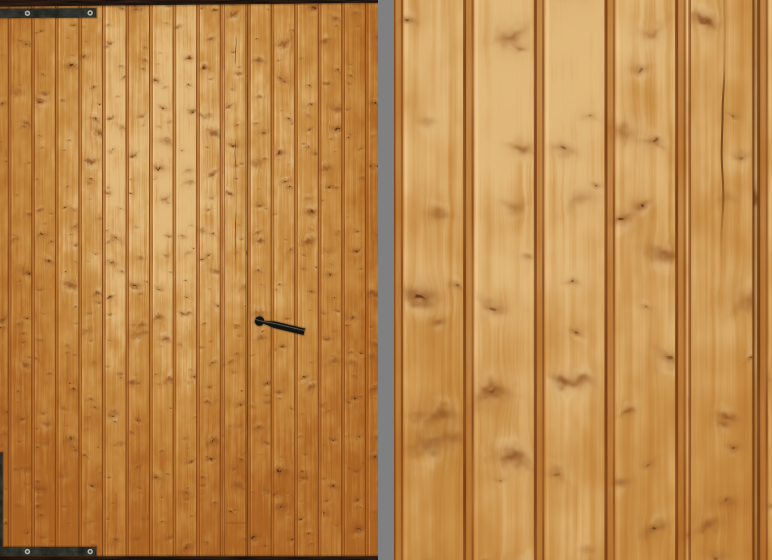
Left: the whole. Right: its middle third, enlarged.
Give the GLSL for this texture, as a Shadertoy shader.

```glsl
// Knotty pine door: beaded vertical boards, a cover strip, a lever handle and iron straps.
// Each board seeds its own grain and knots; knots stain the wood and bend the grain.
// Lengths are in canvas heights.
#define PITCH 0.04206
#define FIRST_GROOVE 0.0147
#define LEAF_SHIFT 0.0068
#define STRIP vec2(0.401, 0.4388)
#define BEAD 0.0047
#define DARK_PINE vec3(0.66, 0.385, 0.14)
#define MID_PINE vec3(0.76, 0.53, 0.25)
#define PALE_PINE vec3(0.88, 0.72, 0.48)
#define STAIN vec3(0.53, 0.30, 0.13)
#define GROOVE vec3(0.46, 0.23, 0.07)
#define IRON vec3(0.11, 0.11, 0.09)

float hash(vec2 p) { return fract(sin(dot(p, vec2(127.1, 311.7))) * 43758.5453); }

float noise(vec2 p) {
  vec2 i = floor(p), f = fract(p);
  f = f * f * (3.0 - 2.0 * f);
  return mix(mix(hash(i), hash(i + vec2(1, 0)), f.x),
             mix(hash(i + vec2(0, 1)), hash(i + vec2(1, 1)), f.x), f.y);
}

float fbm(vec2 p) {
  return 0.55 * noise(p) + 0.3 * noise(p * 2.1 + 7.3) + 0.15 * noise(p * 4.3 + 3.1);
}

// Coverage from signed distance
float cover(float d) { return clamp(0.5 - d * iResolution.y, 0.0, 1.0); }

// Line of a half width, one pixel soft
float line(float d, float width) { return cover(d - width); }

float bell(float x) { return exp(-x * x); }

float box(vec2 p, vec2 center, vec2 halfSize) {
  vec2 d = abs(p - center) - halfSize;
  return length(max(d, 0.0)) + min(max(d.x, d.y), 0.0);
}

// Knots of one board: stain, dark core, pale flare, grain bend
vec4 knots(vec2 q, float id) {
  vec4 sum = vec4(0);
  vec2 rough = vec2(noise(q * 260.0), noise(q * 260.0 + 31.0)) - 0.5;
  for (int i = 0; i < 6; i++) {
    float small = float(i / 3), cell = mix(0.052, 0.041, small);
    vec2 seed = vec2(id * 3.0 + small * 67.0, floor(q.y / cell) + float(i % 3 - 1));
    if (hash(seed) > 0.75) continue;
    float size = mix(0.0018, 0.0042, pow(hash(seed + 0.3), 1.7)) * mix(1.0, 0.55, small);
    vec2 d = q - vec2(PITCH * mix(0.17, 0.93, hash(seed + 0.7)), (seed.y + hash(seed + 1.9)) * cell);
    d = d / size + rough * 1.4;
    float r = length(d * vec2(0.8, 1.1));
    // Tilted, curved smear on both sides
    float tilt = hash(seed + 2.7) - 0.5, curl = hash(seed + 4.1) - 0.5;
    float wing = d.y - tilt * d.x - curl * abs(d.x), reach = bell(d.x / 3.6);
    float strength = mix(0.35, 1.0, hash(seed + 5.3)) * mix(1.0, 0.75, small);
    sum += strength * vec4(0.6 * reach * bell(wing * 0.8) + 0.5 * bell(r * 0.6) + 0.3 * bell(r * 0.25),
                           smoothstep(0.75, 0.3, r) * step(0.45, hash(seed + 6.1)),
                           reach * bell(wing * 0.6 + 1.6 * sign(curl)),
                           d.x * size * bell(length(d) / 3.7));
  }
  return sum;
}

vec3 wood(vec2 p, vec2 q, float id) {
  vec4 k = knots(q, id);
  float x = q.x - 0.7 * k.w;
  float fiber = fbm(vec2(x * 420.0 + id * 17.0, p.y * 9.0));
  float figure = sin(x * 600.0 + 9.0 * fbm(vec2(x * 35.0 + id * 5.0, p.y * 5.0)));
  float mottle = fbm(vec2(q.x * 45.0 + id * 11.0, p.y * 28.0));
  float light = bell(length((p - vec2(0.3, 0.71)) / vec2(0.36, 0.55)));
  float tone = 0.85 * light - 0.02 + 0.22 * (hash(vec2(id, 3.7)) - 0.5)
             + 0.28 * (fiber - 0.5) + 0.03 * figure + 0.42 * (mottle - 0.5) + 0.2 * k.z;
  vec3 col = mix(DARK_PINE, MID_PINE, smoothstep(0.02, 0.52, tone));
  col = mix(col, PALE_PINE, smoothstep(0.42, 0.95, tone));
  col *= 1.0 + 0.25 * min(tone, 0.0);
  col = mix(col, STAIN, min(k.x * 0.6, 0.8));
  return mix(col, STAIN * 0.5, min(k.y * 0.7, 0.8));
}

// Iron part over its soft shadow
vec3 iron(vec3 col, float d, float shine) {
  col *= 1.0 - 0.35 * smoothstep(0.004, -0.001, d);
  return mix(col, IRON + shine, cover(d));
}

void mainImage(out vec4 fragColor, in vec2 fragCoord) {
  vec2 p = fragCoord / iResolution.y;

  // Boards; the cover strip is one of its own
  float along = p.x - FIRST_GROOVE - (p.x > STRIP.y ? LEAF_SHIFT : 0.0);
  float id = floor(along / PITCH), x = along - id * PITCH;
  bool onStrip = p.x > STRIP.x && p.x < STRIP.y;
  if (onStrip) { id = 40.0; x = p.x - STRIP.x; }
  vec3 col = wood(p, vec2(x, p.y), id);

  if (onStrip) {
    // Drying crack and butt joint
    float crack = abs(p.x - 0.4206 - 0.0025 * (noise(vec2(p.y * 40.0, 2.0)) - 0.5));
    float open = smoothstep(0.5, 0.58, p.y) * smoothstep(0.25, 0.65, noise(vec2(p.y * 22.0, 8.0)));
    col = mix(col, GROOVE * 0.7, 0.7 * open * line(crack, 0.0006));
    col = mix(col, GROOVE, 0.6 * line(abs(p.y - 0.066), 0.0006));
  } else {
    // Groove: strong line, rounded bead, fine line, each worn along its length
    float edge = min(x, PITCH - x);
    float wear = noise(vec2(floor(along / PITCH + 0.5) * 7.0, p.y * 24.0));
    col = mix(col, DARK_PINE, 0.55 * smoothstep(BEAD + 0.001, BEAD - 0.001, abs(x - 0.001)));
    col = mix(col, GROOVE, mix(0.7, 0.95, wear) * line(edge, 0.0009));
    col = mix(col, GROOVE, mix(0.75, 0.3, wear) * line(abs(x - BEAD), 0.0006));
    col += 0.05 * bell((x - BEAD - 0.0025) / 0.001);
  }
  vec2 side = abs(p.x - STRIP);
  col = mix(col, GROOVE, 0.65 * line(min(side.x, side.y), 0.0008));
  col *= 1.0 - 0.25 * step(STRIP.y, p.x) * exp(-side.y / 0.0025);

  // Dark frame above and below
  float frame = min(mix(0.988, 0.995, p.x / 0.676) - p.y, p.y - 0.0065);
  col *= 1.0 - 0.25 * smoothstep(0.005, 0.0, frame);
  col = mix(col, vec3(0.14, 0.09, 0.06) * (0.6 + 0.8 * noise(p * vec2(30, 300))), cover(frame));

  // Straps and screws
  for (int i = 0; i < 2; i++) {
    float y = i == 0 ? 0.015 : 0.976 + p.x * 0.006;
    float d = box(p, vec2(0.08, y), vec2(0.092, 0.0083));
    if (i == 0) d = min(d, box(p, vec2(0.0, 0.1), vec2(0.0048, 0.092)));
    col = iron(col, d, 0.14 * fbm(p * 90.0));
    float r = length(vec2(abs(p.x - 0.105) - 0.056, p.y - y));
    col = mix(col, vec3(0.70, 0.69, 0.63), cover(r - 0.0048));
    col = mix(col, IRON * 2.0, cover(r - 0.002));
  }

  // Lever: round rose and a widening bar
  vec2 axis = normalize(vec2(0.0795, -0.019)), h = p - vec2(0.4635, 0.4265);
  vec2 l = vec2(dot(h, axis), dot(h, vec2(-axis.y, axis.x)));
  float thick = mix(0.0028, 0.0058, smoothstep(0.008, 0.03, l.x));
  float handle = min(box(l, vec2(0.041, 0.0), vec2(0.041, thick)), length(h) - 0.0083);
  col = iron(col, handle, 0.22 * bell((l.y - thick * 0.4) / 0.0012) - 0.03);

  fragColor = vec4(clamp(col, 0.0, 1.0), 1.0);
}
```
